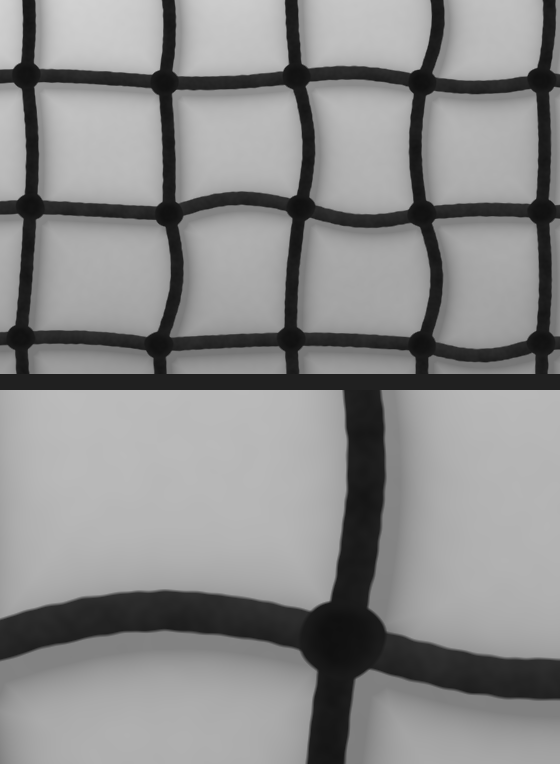
Top: the whole. Bottom: its middle third, enlarged.
Give the GLSL for this pattern, as a Shadertoy shader.

```glsl
// A slack knotted cord net, five columns by three rows, casting soft shadows on a pale wall.
#define KNOT_RADIUS 0.037
#define CORD_V 0.0168
#define CORD_H 0.0178
#define ROW_STEP 0.351
#define COLUMN_STEP 0.3774
#define COLUMN_SHRINK 0.0082
#define FIRST_KNOT vec2(0.070, 0.0875)
#define SHADOW_SHIFT vec2(0.014, -0.016)
#define SHADOW_DEPTH 0.27
#define SHADOW_BLUR 0.022
#define EDGE_BLUR 0.003

const float PI = 3.14159;

// Sideways slack of each strand, in thousandths of the canvas height
const float slackV[15] = float[15](
    2.0, 10.0, 14.0,   35.0, 6.0, 20.0,   -8.0, 27.0, -6.0,
    39.0, -18.0, 43.0,   10.0, 8.0, 21.0);
const float slackH[12] = float[12](
    10.0, 2.0, 4.0, -31.0,   0.0, 33.0, -27.0, 8.0,   4.0, -8.0, 17.0, -16.0);

struct Net {
    vec2 vertical;   // distance to the surface, offset across the cord
    vec2 horizontal;
    float knot;
};

vec2 hashGradient(vec2 cell) {
    float a = 2.0 * PI * fract(sin(dot(cell, vec2(127.1, 311.7))) * 4375.85);
    return vec2(cos(a), sin(a));
}

float gradientNoise(vec2 p) {
    vec2 i = floor(p), f = fract(p);
    vec2 u = f * f * f * (f * (f * 6.0 - 15.0) + 10.0);
    vec2 e = vec2(0.0, 1.0);
    float low = mix(dot(hashGradient(i), f), dot(hashGradient(i + e.yx), f - e.yx), u.x);
    float high = mix(dot(hashGradient(i + e), f - e), dot(hashGradient(i + 1.0), f - 1.0), u.x);
    return mix(low, high, u.y);
}

// Knot centres: columns crowd together to the right, rows pull unevenly
vec2 knotCentre(int column, int row) {
    float c = float(column), r = float(row);
    vec2 grid = FIRST_KNOT + vec2(c * COLUMN_STEP - c * c * COLUMN_SHRINK, r * ROW_STEP);
    float sway = 0.015 * sin(2.2 * r - 1.3) * (1.0 - smoothstep(2.0, 3.0, c));
    float lift = 0.009 * cos(PI * c) * (1.0 - 0.8 * smoothstep(2.0, 4.0, c)) - 0.0015 * c;
    return grid + vec2(sway, lift);
}

// Bowed strand running along y from a to b: distance to its axis, signed offset
vec2 strand(vec2 p, vec2 a, vec2 b, float bow) {
    float t = clamp((p.y - a.y) / (b.y - a.y), 0.0, 1.0);
    vec2 q = p - mix(a, b, t) - vec2(bow * sin(PI * t), 0.0);
    float slope = (b.x - a.x + bow * PI * cos(PI * t)) / (b.y - a.y);
    return vec2(length(q), q.x) * inversesqrt(1.0 + slope * slope);
}

Net traceNet(vec2 p) {
    Net net = Net(vec2(9.0), vec2(9.0), 9.0);
    for (int c = -1; c <= 4; c++) {
        for (int r = -1; r <= 2; r++) {
            vec2 a = knotCentre(c, r);
            float bowV = c >= 0 && r >= 0 ? 0.001 * slackV[c * 3 + r] : 0.0;
            float bowH = c >= 0 && c < 4 && r >= 0 ? 0.001 * slackH[r * 4 + c] : 0.0;
            vec2 v = strand(p, a, knotCentre(c, r + 1), bowV);
            vec2 h = strand(p.yx, a.yx, knotCentre(c + 1, r).yx, bowH);
            v.x -= CORD_V;
            h.x -= CORD_H;
            if (v.x < net.vertical.x) net.vertical = v;
            if (h.x < net.horizontal.x) net.horizontal = h;
            net.knot = min(net.knot, length((p - a) * vec2(0.97, 1.03)) - KNOT_RADIUS);
        }
    }
    return net;
}

float cover(float d) {
    return clamp(0.5 - d / max(EDGE_BLUR, 1.5 / iResolution.y), 0.0, 1.0);
}

void mainImage(out vec4 fragColor, in vec2 fragCoord) {
    vec2 p = fragCoord / iResolution.y;
    Net net = traceNet(p);
    Net shadowNet = traceNet(p - SHADOW_SHIFT);

    // Wall, brightest at the upper left
    float shade = 0.62 + 0.15 * p.y + 0.06 * p.y * (1.0 - p.x);
    shade += 0.02 * gradientNoise(p * vec2(4.0, 6.0)) + 0.008 * gradientNoise(p * 40.0);

    // Soft shadow of the net
    float gap = min(min(shadowNet.vertical.x, shadowNet.horizontal.x), shadowNet.knot);
    shade *= 1.0 - SHADOW_DEPTH * exp(-max(gap, 0.0) / SHADOW_BLUR);

    // Cords, with worn patches, braided edges and a lighter upper side
    float wear = 0.03 * gradientNoise(p * 22.0) + 0.015 * gradientNoise(p * 90.0);
    float braid = 0.002 * gradientNoise(p * 55.0);
    float sideH = clamp(net.horizontal.y / CORD_H, -1.0, 1.0);
    float sideV = clamp(net.vertical.y / CORD_V, -1.0, 1.0);
    float toneH = 0.15 + 0.03 * sideH + wear;
    float toneV = 0.10 + 0.02 * sideV * sideV + wear;
    shade = mix(shade, toneH, cover(net.horizontal.x + braid));
    shade = mix(shade, toneV, cover(net.vertical.x + braid));

    // Knots, slightly lumpy
    float lump = 0.004 * gradientNoise(p * 30.0);
    float rim = smoothstep(-0.02, 0.0, net.knot);
    shade = mix(shade, 0.07 + 0.035 * rim + 0.5 * wear, cover(net.knot + lump));

    fragColor = vec4(vec3(shade), 1.0);
}
```
